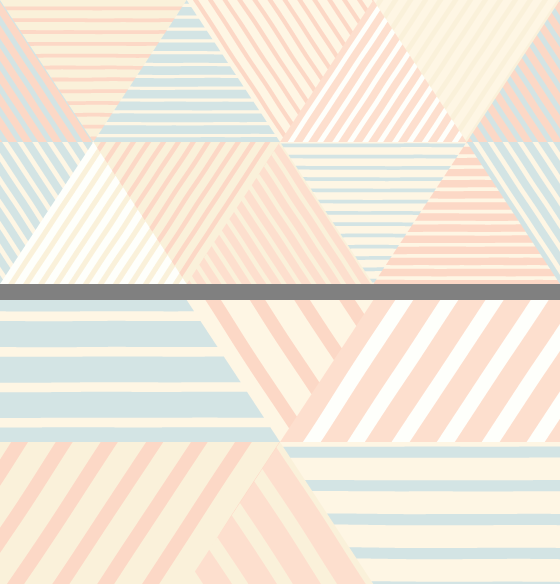
Top: the whole. Bottom: its middle third, enlarged.
Give the GLSL for this pattern, as a Shadertoy shader.

```glsl
// Pastel patchwork of triangles, each filled with stripes parallel to one of its sides.

const vec2  GRID = vec2(3.0, 2.0);   // triangle pairs across, rows down
const int   SAMPLES = 4;             // antialiasing samples per axis
const float WOBBLE = 0.045;          // stripe unevenness, in stripe periods
const vec2  WOBBLE_SCALE = vec2(5.0, 4.0);

const int WHITE = 0, CREAM = 1, SAND = 2, PEACH = 3, PINK = 4, BLUE = 5;
const vec3 PALETTE[6] = vec3[6](
    vec3(0.995, 1.000, 0.985), vec3(0.996, 0.963, 0.895),
    vec3(0.982, 0.945, 0.855), vec3(0.994, 0.876, 0.808),
    vec3(0.990, 0.847, 0.775), vec3(0.828, 0.894, 0.894));

// Stripe directions
const int LEVEL = 0, FALLING = 1, RISING = 2;

// Ground, stripe colour, direction; three down then three up triangles per row
const ivec3 STYLE[12] = ivec3[12](
    ivec3(SAND, PINK, RISING), ivec3(CREAM, BLUE, LEVEL), ivec3(BLUE, CREAM, FALLING),
    ivec3(WHITE, SAND, RISING), ivec3(PEACH, SAND, FALLING), ivec3(PINK, CREAM, LEVEL),
    ivec3(SAND, PINK, LEVEL), ivec3(CREAM, PINK, FALLING), ivec3(CREAM, SAND, RISING),
    ivec3(PINK, BLUE, FALLING), ivec3(BLUE, CREAM, LEVEL), ivec3(PEACH, WHITE, RISING));

// Stripe count, width and starting phase, in the same order
const vec3 STRIPES[12] = vec3[12](
    vec3(12.5, 0.38, 0.50), vec3(12.6, 0.33, 0.13), vec3(12.5, 0.38, 0.40),
    vec3(12.5, 0.42, 0.55), vec3(12.5, 0.36, 0.34), vec3(12.8, 0.33, 0.10),
    vec3(12.0, 0.32, 0.55), vec3(12.5, 0.35, 0.40), vec3(12.5, 0.40, 0.30),
    vec3(12.5, 0.42, 0.40), vec3(12.0, 0.27, 0.32), vec3(12.5, 0.40, 0.50));

vec2 gradient(vec2 cell) {
    vec3 h = fract(cell.xyx * vec3(0.1031, 0.1030, 0.0973));
    h += dot(h, h.yzx + 33.33);
    return 2.0 * fract((h.xx + h.yz) * h.zy) - 1.0;
}

float gradientNoise(vec2 p) {
    vec2 i = floor(p), f = p - i;
    vec2 w = f * f * (3.0 - 2.0 * f);
    vec2 e = vec2(0.0, 1.0);
    float low  = mix(dot(gradient(i), f), dot(gradient(i + e.yx), f - e.yx), w.x);
    float high = mix(dot(gradient(i + e), f - e), dot(gradient(i + e.yy), f - e.yy), w.x);
    return mix(low, high, w.y);
}

// p is measured in triangle bases across and rows upward
vec3 patchwork(vec2 p) {
    float row = clamp(floor(p.y), 0.0, GRID.y - 1.0);
    float v = p.y - row;
    float x = p.x - 0.5 * (1.0 - row);   // the lower row is offset by half a base

    // Pick the upright triangle around the nearest apex, or the inverted one beside it
    float apex = floor(x + 0.5);
    bool upright = abs(x - apex) < 0.5 * (1.0 - v);
    float column = upright ? apex : floor(x);
    float u = upright ? x - apex : x - column - 0.5;
    int id = int(row) * 6 + (upright ? 3 : 0) + int(mod(column, GRID.x));
    ivec3 style = STYLE[id];
    vec3 stripes = STRIPES[id];

    // Distance across the stripes, 0 to 1 over the triangle
    float across = 1.0 - v;
    if (style.z == FALLING) across = u + 0.5 * v + (upright ? 0.5 : 0.0);
    if (style.z == RISING)  across = u - 0.5 * v + (upright ? 0.5 : 1.0);

    float wobble = WOBBLE * gradientNoise(p * WOBBLE_SCALE + float(id) * 7.3);
    float phase = fract(across * stripes.x - stripes.z + wobble);
    return PALETTE[phase < stripes.y ? style.y : style.x];
}

void mainImage(out vec4 fragColor, in vec2 fragCoord) {
    vec3 sum = vec3(0.0);
    for (int j = 0; j < SAMPLES; j++)
    for (int i = 0; i < SAMPLES; i++) {
        vec2 offset = (vec2(i, j) + 0.5) / float(SAMPLES) - 0.5;
        sum += patchwork((fragCoord + offset) / iResolution.xy * GRID);
    }
    fragColor = vec4(sum / float(SAMPLES * SAMPLES), 1.0);
}
```
